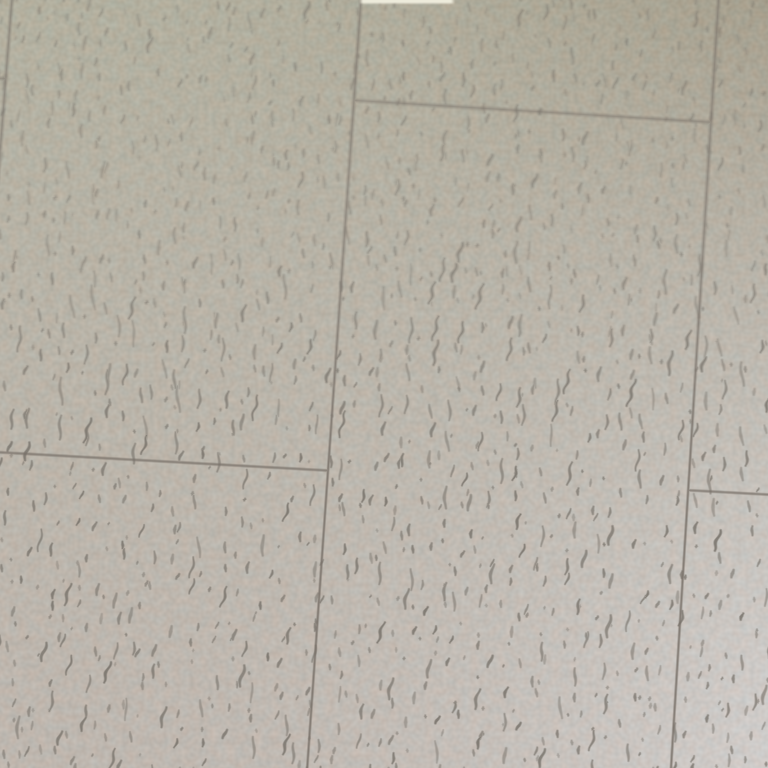
Reproduce this texture procedurally as a WebGL 2 fragment shader.

```glsl
#version 300 es
precision highp float;
// Fissured ceiling tiles in a half-offset bond, seen slightly askew under uneven light.
uniform vec2 u_resolution;
out vec4 fragColor;

const float TILE_WIDTH = 0.465;
const float TILE_HEIGHT = 0.974;
const vec3 SEAM_COLOR = vec3(0.47, 0.44, 0.41);
const vec3 FISSURE_COLOR = vec3(0.46, 0.44, 0.41);
const vec3 LAMP_COLOR = vec3(0.93, 0.92, 0.86);

vec2 hash2(vec2 p) {
    vec3 q = fract(p.xyx * vec3(0.1031, 0.1030, 0.0973));
    q += dot(q, q.yzx + 33.33);
    return fract((q.xx + q.yz) * q.zy);
}

float cornerSlope(vec2 cell, vec2 corner, vec2 f) {
    float angle = 6.2832 * hash2(cell + corner).x;
    return dot(vec2(cos(angle), sin(angle)), f - corner);
}

float gradientNoise(vec2 p) {
    vec2 i = floor(p), f = fract(p);
    vec2 w = f * f * f * (f * (f * 6.0 - 15.0) + 10.0);
    float low = mix(cornerSlope(i, vec2(0, 0), f), cornerSlope(i, vec2(1, 0), f), w.x);
    float high = mix(cornerSlope(i, vec2(0, 1), f), cornerSlope(i, vec2(1, 1), f), w.x);
    return mix(low, high, w.y);
}

// Soft coverage of a shape from its signed distance
float coverage(float dist, float soft) {
    return 1.0 - smoothstep(-soft, soft, dist);
}

// Distance to the nearest whole number
float gridDistance(float t) {
    return abs(fract(t + 0.5) - 0.5);
}

// Signed distance to an upright, slightly bent stroke with tapered ends
float strokeDistance(vec2 q, float halfLength, float radius, float lean, vec2 seed) {
    float y = clamp(q.y, -halfLength, halfLength);
    float bend = 0.0015 * sin(y * mix(120.0, 300.0, seed.x) + 6.2832 * seed.y);
    float taper = 1.0 - 0.4 * abs(y) / halfLength;
    return length(q - vec2(bend + lean * y, y)) - radius * taper;
}

// Scattered strokes, one candidate per jittered cell
float fissures(vec2 p, vec2 cellSize, vec2 lengths, float radius, float density, float lean, float soft) {
    vec2 home = floor(p / cellSize);
    float ink = 0.0;
    for (int j = -1; j <= 1; j++) {
        for (int i = -1; i <= 1; i++) {
            vec2 cell = home + vec2(i, j);
            vec2 place = hash2(cell + 71.0);
            vec2 kind = hash2(cell + 137.0);
            vec2 seed = hash2(cell + 211.0);
            vec2 center = (cell + 0.1 + 0.8 * place) * cellSize;
            float halfLength = mix(lengths.x, lengths.y, kind.y * kind.y);
            float size = radius * mix(0.75, 1.2, seed.y);
            float tilt = lean + 0.4 * (seed.x - 0.5);
            float d = strokeDistance(p - center, halfLength, size, tilt, seed);
            float mark = coverage(d, soft) * mix(0.5, 1.0, seed.x);
            ink = max(ink, mark * step(kind.x, density));
        }
    }
    return ink;
}

// Light falling from the bright lower right to the dim upper right
vec3 panelColor(vec2 uv) {
    vec3 lower = mix(vec3(0.745, 0.716, 0.685), vec3(0.815, 0.80, 0.79), uv.x * uv.x);
    vec3 upper = mix(vec3(0.70, 0.69, 0.625), vec3(0.65, 0.625, 0.555), uv.x * uv.x);
    return mix(lower, upper, pow(uv.y, 1.4));
}

// Column and row coordinates of the skewed tile layout
vec2 tileCoords(vec2 uv) {
    float offset = uv.x - (0.400 + 0.070 * uv.y);
    float column = offset / (0.468 - 0.008 * uv.y + 0.012 * offset);
    float row = (uv.y + (0.05 + 0.014 * uv.y) * uv.x - 0.411) / TILE_HEIGHT;
    return vec2(column, row + 0.5 * mod(floor(column) + 1.0, 2.0));
}

void main() {
    vec2 uv = gl_FragCoord.xy / u_resolution;
    float pixel = 1.0 / min(u_resolution.x, u_resolution.y);
    vec2 tile = tileCoords(uv);
    float haze = smoothstep(0.35, 0.8, uv.y);

    // Panel with fine mottling and faint colour grain
    vec3 color = panelColor(uv);
    color += 0.035 * gradientNoise(uv * 170.0) + 0.02 * gradientNoise(uv * 70.0);
    color += vec3(0.024, -0.008, -0.022) * gradientNoise(uv * 85.0 + 40.0);

    // Long fissures and small specks, blurred and shortened towards the top
    vec2 surface = vec2(tile.x * TILE_WIDTH, uv.y + 0.055 * uv.x) + 3.0;
    float soft = max(mix(0.0015, 0.0034, haze), 0.7 * pixel);
    float lean = 0.08 * (1.0 - smoothstep(0.1, 0.6, uv.y));
    float middle = smoothstep(0.3, 0.5, uv.y) * (1.0 - smoothstep(0.6, 0.75, uv.y));
    vec2 longRange = vec2(0.004, 0.0145) * (1.0 + 0.3 * middle - 0.3 * haze);
    float ink = fissures(surface, vec2(0.032, 0.037), longRange, 0.0021, 0.88, lean, soft);
    float specks = fissures(surface + 5.3, vec2(0.029, 0.031), vec2(0.001, 0.006), 0.0020, 0.65, lean, soft);
    ink = max(ink, 0.85 * specks);
    color = mix(color, FISSURE_COLOR, ink * mix(0.85, 0.5, haze));

    // Seams between tiles
    float upright = coverage(gridDistance(tile.x) * TILE_WIDTH - 0.0014, soft);
    float level = coverage(gridDistance(tile.y) * TILE_HEIGHT - 0.0016, soft);
    color = mix(color, SEAM_COLOR, max(upright, 0.85 * level) * mix(0.85, 0.7, haze));

    // Edge of a lamp at the top
    float lamp = coverage(abs(uv.x - 0.53) - 0.06, 0.004) * smoothstep(0.993, 0.998, uv.y);
    color = mix(color, LAMP_COLOR, lamp);
    fragColor = vec4(color, 1.0);
}
```
